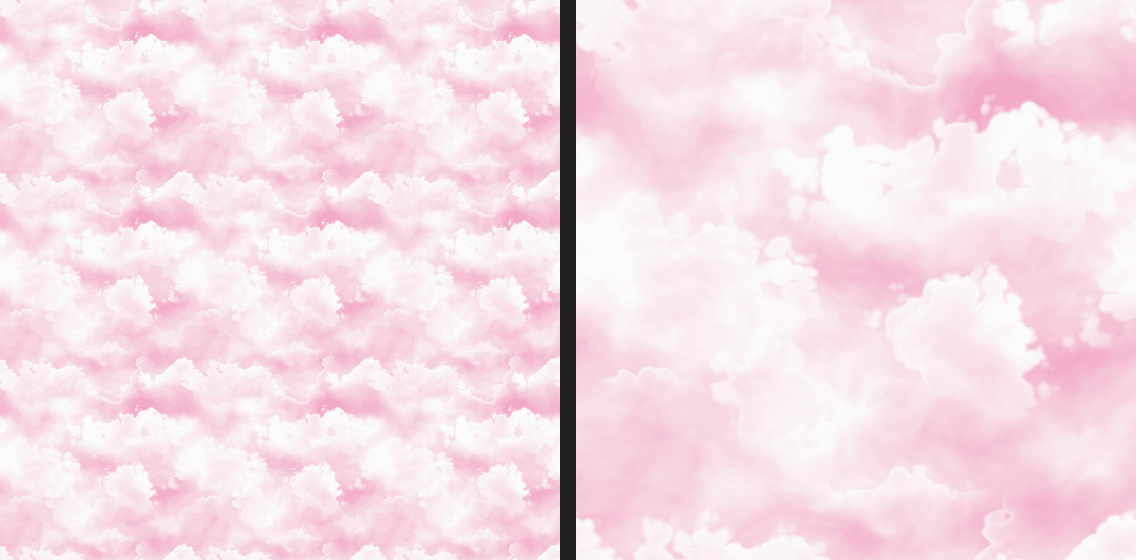
Left: the whole. Right: its middle third, enlarged.
Give the GLSL for this texture, as a WebGL 1 fragment shader.

```glsl
precision highp float;
// Soft pink sky with billowing white clouds, tiled three by three.
uniform vec2 u_resolution;

const float REPEATS = 3.0;
const vec3 CLOUD_WHITE = vec3(0.982, 0.953, 0.966);
const vec3 SKY_PINK = vec3(0.95, 0.68, 0.785);

vec2 hash2(vec2 cell) {
  vec2 k = vec2(dot(cell, vec2(127.1, 311.7)), dot(cell, vec2(269.5, 183.3)));
  return fract(sin(k) * 43758.55);
}

// Shortest offset from c to p on the repeating tile
vec2 wrapDelta(vec2 p, vec2 c) {
  return fract(p - c + 0.5) - 0.5;
}

// Smooth value noise that repeats after period cells
float valueNoise(vec2 p, vec2 period, float seed) {
  vec2 cell = floor(p);
  vec2 f = fract(p);
  f = f * f * f * (f * (f * 6.0 - 15.0) + 10.0);
  vec2 lo = mod(cell, period) + seed;
  vec2 hi = mod(cell + 1.0, period) + seed;
  float bottom = mix(hash2(lo).x, hash2(vec2(hi.x, lo.y)).x, f.x);
  float top = mix(hash2(vec2(lo.x, hi.y)).x, hash2(hi).x, f.x);
  return mix(bottom, top, f.y);
}

float fbm(vec2 p, vec2 period, float seed) {
  float sum = 0.0;
  float amp = 0.45;
  for (int i = 0; i < 5; i++) {
    sum += amp * valueNoise(p * period, period, seed + float(i) * 17.0);
    period *= 2.0;
    amp *= 0.56;
  }
  return sum / 0.966;
}

// Rounded lumps from repeating cellular noise
float lumpNoise(vec2 p, float period, float seed) {
  vec2 cell = floor(p * period);
  vec2 f = fract(p * period);
  float nearest = 1.0;
  for (int j = -1; j <= 1; j++) {
    for (int i = -1; i <= 1; i++) {
      vec2 o = vec2(float(i), float(j));
      vec2 d = o + hash2(mod(cell + o, period) + seed) - f;
      nearest = min(nearest, dot(d, d));
    }
  }
  return 1.0 - nearest;
}

float billow(vec2 p) {
  return 0.45 * lumpNoise(p, 9.0, 3.0) + 0.33 * lumpNoise(p, 18.0, 41.0)
       + 0.22 * lumpNoise(p, 36.0, 83.0);
}

// Deep pink gap in the haze
float pool(vec2 p, vec2 c, vec2 r) {
  vec2 d = wrapDelta(p, c) / r;
  return exp(-dot(d, d));
}

// Paints a cloud bank: lumpy lit crown, mottled body, base dissolving into haze
float bank(float pink, vec2 p, vec2 c, vec2 r, float lumps, float shade) {
  vec2 d = wrapDelta(p, c) / r;
  float depth = (1.0 - length(d)) * min(r.x, r.y) + 0.2 * lumps;
  float cover = smoothstep(0.0, 0.028, depth) * smoothstep(-1.0, 0.15, d.y);
  float body = 0.05 + 0.9 * (shade - 0.47) - 0.25 * lumps;
  return mix(pink, mix(-0.05, body, smoothstep(0.0, 0.07, depth)), 0.95 * cover);
}

// Paints a cloud crest with centre c and half extent h: crisp left, fading right
float crest(float pink, vec2 p, vec2 c, vec2 h, float lumps) {
  vec2 d = wrapDelta(p, c);
  float along = abs(dot(d, h) / dot(h, h));
  float across = dot(d, vec2(h.y, -h.x)) / length(h) + 0.17 * lumps;
  float light = smoothstep(0.0, 0.016, across) * exp(-max(across, 0.0) / 0.045);
  return mix(pink, -0.06, light * (1.0 - smoothstep(0.65, 1.25, along)));
}

void main() {
  vec2 tile = fract(gl_FragCoord.xy / u_resolution * REPEATS);
  vec2 drift = vec2(fbm(tile, vec2(5.0), 7.0), fbm(tile, vec2(5.0), 131.0)) - 0.5;
  vec2 p = tile + 0.15 * drift;
  float lumps = billow(tile + 0.06 * drift) - 0.69;
  float haze = fbm(p, vec2(4.0, 5.0), 211.0);
  float shade = fbm(p, vec2(6.0, 7.0), 307.0);

  // Hazy sky and its pink pools
  float pools = pool(p, vec2(0.0, 0.79), vec2(0.1, 0.04))
    + pool(p, vec2(0.29, 0.75), vec2(0.09, 0.035)) + pool(p, vec2(0.55, 0.82), vec2(0.07, 0.06))
    + pool(p, vec2(0.8, 0.81), vec2(0.15, 0.1)) + pool(p, vec2(0.52, 0.5), vec2(0.14, 0.08))
    + pool(p, vec2(0.87, 0.38), vec2(0.12, 0.05)) + pool(p, vec2(0.04, 0.17), vec2(0.1, 0.1))
    + pool(p, vec2(0.5, 0.05), vec2(0.17, 0.06)) + pool(p, vec2(0.83, 0.08), vec2(0.12, 0.06));
  float pink = 0.37 + 1.5 * (haze - 0.5) + 0.4 * (shade - 0.5) + 0.4 * pools;

  // Cloud banks
  pink = bank(pink, p, vec2(0.95, 0.96), vec2(0.14, 0.08), lumps, shade);
  pink = bank(pink, p, vec2(0.25, 0.9), vec2(0.21, 0.13), lumps, shade);
  pink = bank(pink, p, vec2(0.69, 0.65), vec2(0.26, 0.11), lumps, shade);
  pink = bank(pink, p, vec2(0.17, 0.46), vec2(0.24, 0.16), lumps, shade);
  pink = bank(pink, p, vec2(0.69, 0.36), vec2(0.14, 0.14), lumps, shade);
  pink = bank(pink, p, vec2(0.33, 0.27), vec2(0.1, 0.1), lumps, shade);

  // Lit crests
  pink = crest(pink, p, vec2(0.71, 0.99), vec2(0.07, 0.11), lumps);
  pink = crest(pink, p, vec2(0.64, 0.43), vec2(0.07, 0.1), lumps);
  pink = crest(pink, p, vec2(0.54, 0.88), vec2(0.09, -0.01), lumps);
  pink = crest(pink, p, vec2(0.45, 0.26), vec2(0.11, 0.035), lumps);
  pink = crest(pink, p, vec2(0.1, 0.31), vec2(0.08, 0.01), lumps);
  pink = crest(pink, p, vec2(0.56, 0.13), vec2(0.15, -0.01), lumps);

  pink = clamp(0.33 + 1.2 * (pink - 0.33), -0.11, 1.05);
  gl_FragColor = vec4(mix(CLOUD_WHITE, SKY_PINK, pink), 1.0);
}
```
